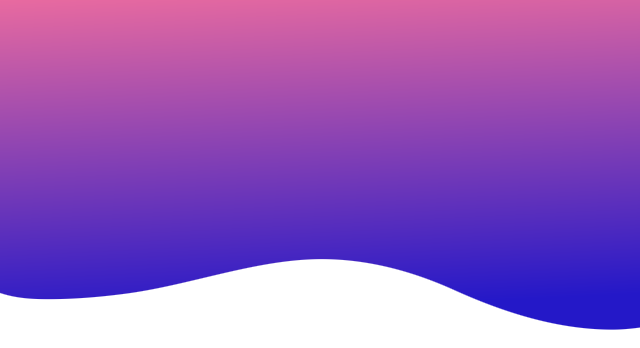
Write a WebGL 2 fragment shader that draws this background.

```glsl
#version 300 es
precision highp float;

uniform vec2 u_resolution;
out vec4 fragColor;

#define PINK vec3(0.910, 0.415, 0.627)
#define BLUE vec3(0.141, 0.094, 0.784)
#define WHITE vec3(1.0)
#define GRADIENT_AXIS vec2(0.097, 1.069)
#define KNOT_COUNT 7

// Wave knots: x, height, slope
const vec3 KNOTS[KNOT_COUNT] = vec3[KNOT_COUNT](
    vec3(0.0000, 0.1583, -0.62),
    vec3(0.0755, 0.1403,  0.00),
    vec3(0.1953, 0.1559,  0.24),
    vec3(0.5026, 0.2554,  0.00),
    vec3(0.7096, 0.1667, -0.83),
    vec3(0.9570, 0.0528,  0.00),
    vec3(1.0000, 0.0588,  0.24)
);

// Cubic Hermite segment between two knots
float hermite(vec3 a, vec3 b, float x) {
    float span = b.x - a.x;
    float t = clamp((x - a.x) / span, 0.0, 1.0);
    float s = 1.0 - t;
    float blend = t * t * (3.0 - 2.0 * t);
    return mix(a.y, b.y, blend) + span * t * s * (a.z * s - b.z * t);
}

// Height of the white wave at x
float waveHeight(float x) {
    float height = KNOTS[0].y;
    for (int i = 0; i < KNOT_COUNT - 1; i++) {
        if (x >= KNOTS[i].x) height = hermite(KNOTS[i], KNOTS[i + 1], x);
    }
    return height;
}

void main() {
    vec2 uv = gl_FragCoord.xy / u_resolution;

    // Slightly tilted gradient, pink at the top left
    float fade = dot(vec2(uv.x, 1.0 - uv.y), GRADIENT_AXIS);
    vec3 sky = mix(PINK, BLUE, clamp(fade, 0.0, 1.0));

    // White area below the wave, with a smooth edge
    float above = uv.y - waveHeight(uv.x);
    float coverage = clamp(0.5 + above / fwidth(above), 0.0, 1.0);
    fragColor = vec4(mix(WHITE, sky, coverage), 1.0);
}
```
